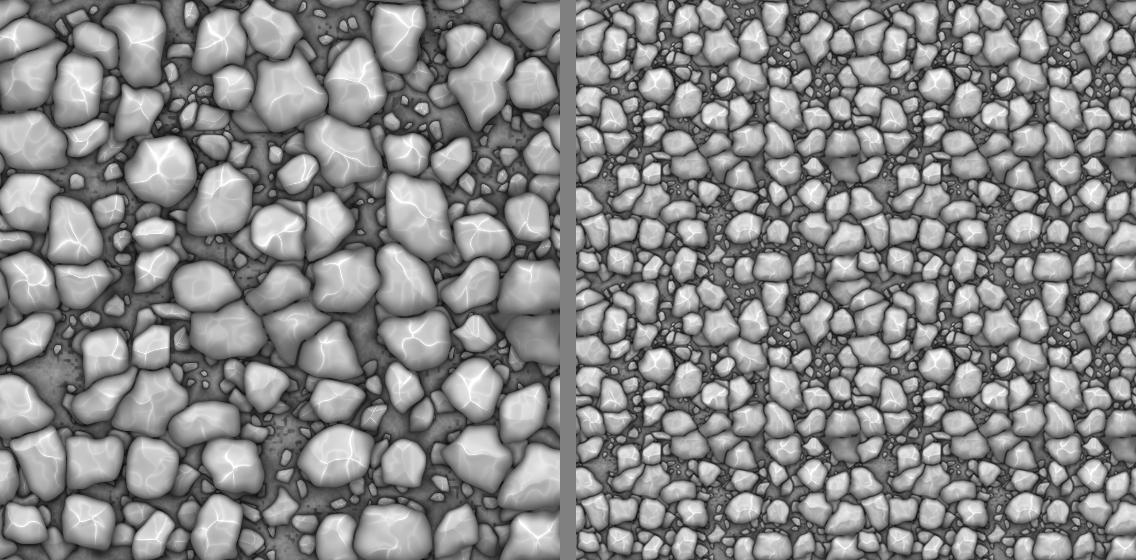
Left, the tile; right, the same tile 2 across and 2 down.
This texture is drawn by a three.js fragment shader. Its source:

```glsl
varying vec2 vUv;

#define TAU 6.2831853
#define BIG_GRID 9.0
#define MID_GRID 17.0
#define SMALL_GRID 34.0
#define JITTER 0.66
#define ROUNDNESS 12.0
#define RIM_TONE 0.31
#define TOP_TONE 0.755
#define SAND_TONE 0.57
#define SHADOW 0.62
#define GAP 0.0012
#define EDGE_BLUR 0.0011

struct Stone {
  float edge;    // signed distance to the outline, positive inside
  float radius;
  vec2 local;
  vec2 id;
};

vec2 hash2(vec2 p) {
  vec3 q = fract(p.xyx * vec3(0.1031, 0.1030, 0.0973));
  q += dot(q, q.yzx + 33.33);
  return fract((q.xx + q.yz) * q.zy);
}

// Whole cell index, wrapped
vec2 wrapCell(vec2 cell, float cells) {
  return floor(mod(cell + 0.5, cells));
}

// Value noise that wraps after a whole number of cells
float wrapNoise(vec2 uv, float cells) {
  vec2 p = uv * cells, i = floor(p), f = fract(p);
  f = f * f * f * (f * (f * 6.0 - 15.0) + 10.0);
  float a = hash2(wrapCell(i, cells)).x;
  float b = hash2(wrapCell(i + vec2(1.0, 0.0), cells)).x;
  float c = hash2(wrapCell(i + vec2(0.0, 1.0), cells)).x;
  float d = hash2(wrapCell(i + 1.0, cells)).x;
  return mix(mix(a, b, f.x), mix(c, d, f.x), f.y);
}

float softMin(float a, float b, float k) {
  float h = max(k - abs(a - b), 0.0) / k;
  return min(a, b) - 0.25 * h * h * k;
}

vec2 direction(float angle) {
  return vec2(cos(angle), sin(angle));
}

// Rounded irregular polygon, stretched along a random axis
float outline(vec2 p, vec2 id, float radius) {
  vec2 rnd = hash2(id + 17.0);
  vec2 axis = direction(rnd.x * TAU);
  float stretch = 1.0 + 0.25 * rnd.y;
  vec2 q = vec2(dot(p, axis) / stretch, dot(p, vec2(-axis.y, axis.x)) * stretch) / radius;
  float sum = 0.0;
  for (int k = 0; k < 7; k++) {
    vec2 h = hash2(id + float(k) * 7.0 + 31.0);
    float side = mix(0.78, 1.08, h.y) - dot(q, direction((float(k) + 0.8 * h.x) * TAU / 7.0));
    sum += exp(min(-ROUNDNESS * side, 70.0));
  }
  return -log(sum) / ROUNDNESS * radius;
}

// Nearest stone of one jittered, wrapping grid; neighbours keep a small gap
Stone scatter(vec2 uv, float grid, float seed, vec2 sizes, float presence) {
  Stone s = Stone(-1.0, 1.0, vec2(0.0), vec2(0.0));
  float second = -1.0;
  vec2 g = uv * grid, cell = floor(g);
  for (int j = -1; j <= 1; j++) {
    for (int i = -1; i <= 1; i++) {
      vec2 c = cell + vec2(float(i), float(j));
      vec2 id = wrapCell(c, grid) + seed;
      vec2 kind = hash2(id + 5.0);
      if (kind.x > presence) continue;
      vec2 p = (g - c - 0.5 - (hash2(id) - 0.5) * JITTER) / grid;
      float radius = mix(sizes.x, sizes.y, kind.y);
      float e = outline(p, id, radius);
      if (e > s.edge) {
        second = s.edge;
        s = Stone(e, radius, p, id);
      } else {
        second = max(second, e);
      }
    }
  }
  s.edge = softMin(s.edge, 0.5 * (s.edge - second) - GAP, 0.1 * s.radius);
  return s;
}

// Tilted top facets with bright ridges, rolling off to a dark rim
float stoneTone(Stone s, vec2 uv) {
  vec2 wobble = vec2(wrapNoise(uv, 37.0), wrapNoise(uv + 0.37, 37.0)) - 0.5;
  vec2 q = s.local / s.radius + 0.32 * wobble;
  float low = 9.0, next = 9.0, facing = 0.0, nextFacing = 0.0;
  for (int k = 0; k < 5; k++) {
    vec2 h = hash2(s.id + float(k) * 11.0 + 71.0);
    vec2 n = direction((float(k) + 0.8 * h.x) * TAU / 5.0) * mix(0.6, 1.2, fract(h.x * 7.0));
    float plane = 0.7 * h.y - dot(q, n);
    if (plane < low) {
      next = low; nextFacing = facing;
      low = plane; facing = n.y;
    } else if (plane < next) {
      next = plane; nextFacing = n.y;
    }
  }
  float gap = next - low;
  float light = mix(facing, nextFacing, 0.5 * exp(-gap * 16.0));
  float ridge = 0.15 * exp(-gap * 32.0) + 0.05 * exp(-gap * 6.0);
  ridge *= mix(0.25, 1.3, smoothstep(0.25, 0.75, wrapNoise(uv, 19.0)));
  float width = s.radius * mix(0.5, 0.26, smoothstep(-0.8, 0.8, q.y));
  float slope = 1.0 - clamp(s.edge / width, 0.0, 1.0);
  float body = mix(TOP_TONE, RIM_TONE, slope * slope);
  float crease = 1.0 - abs(2.0 * wrapNoise(uv + 0.03 * wobble, 47.0) - 1.0);
  float dents = 0.08 * (crease * crease - 0.45) + 0.07 * (wrapNoise(uv, 29.0) - 0.5);
  return body + (1.0 - slope * slope) * (0.075 * light + ridge + dents);
}

// Contact shadow around the stones, then the stones themselves
float addStones(float below, Stone s, vec2 uv, float reach, float tone) {
  below *= 1.0 - SHADOW * exp(min(s.edge, 0.0) / reach);
  return mix(below, tone * stoneTone(s, uv), smoothstep(-EDGE_BLUR, EDGE_BLUR, s.edge));
}

void main() {
  vec2 bend = vec2(wrapNoise(vUv, 28.0), wrapNoise(vUv + 0.61, 28.0)) - 0.5;
  vec2 uv = vUv + 0.017 * bend;

  // Sand with dark specks gathered in patches
  float patches = smoothstep(0.35, 0.75, wrapNoise(vUv, 14.0));
  float shade = SAND_TONE + 0.1 * (wrapNoise(vUv, 60.0) - 0.5) + 0.08 * (wrapNoise(vUv, 230.0) - 0.5);
  shade -= 0.2 * patches * smoothstep(0.6, 0.9, wrapNoise(vUv + 0.21, 150.0));

  // Pebbles first, boulders last
  shade = addStones(shade, scatter(uv, SMALL_GRID, 300.0, vec2(0.006, 0.014), 0.45), vUv, 0.004, 0.9);
  shade = addStones(shade, scatter(uv, MID_GRID, 200.0, vec2(0.015, 0.032), 0.8), vUv, 0.007, 0.97);
  shade = addStones(shade, scatter(uv, BIG_GRID, 100.0, vec2(0.037, 0.076), 0.96), vUv, 0.013, 1.02);

  gl_FragColor = vec4(vec3(clamp(shade, 0.0, 1.0)), 1.0);
}
```
